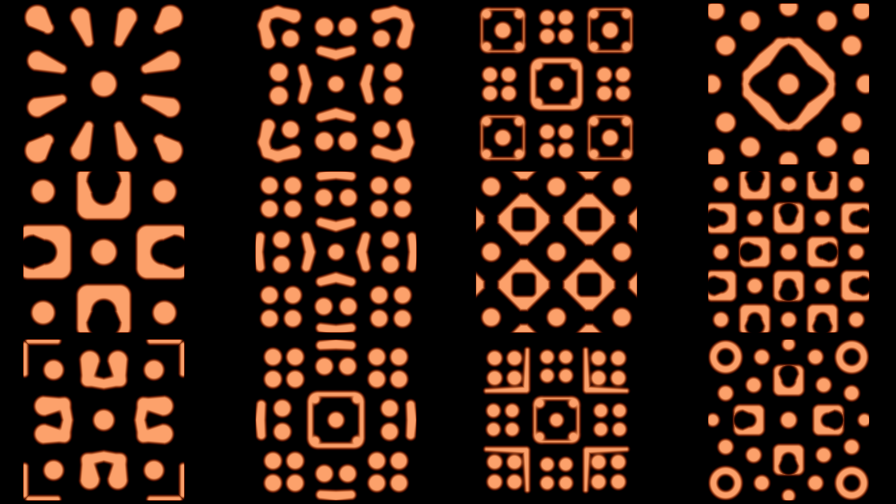
A WebGL 2 fragment shader for this pattern:

```glsl
#version 300 es
precision highp float;
// Twelve square panels, four across and three down, of glowing reaction-diffusion
// spots on black. Each panel is folded to one eighth by mirror symmetry, then its
// blobs, arcs and rings are joined as smooth distance functions.
#define UNITS 432.0    // canvas height in pattern units
#define CELL vec2(192.0, 144.0)
#define HALF 69.0      // half width of a panel
#define CENTRES vec4(89.0, 288.0, 477.0, 676.0)
#define BLEND 2.5      // softness of joins
#define EDGE 2.0       // half width of the glowing rim
#define GLOW vec3(0.99, 0.63, 0.42)
#define FALLOFF vec3(1.0, 1.7, 2.5)

uniform vec2 u_resolution;
out vec4 fragColor;

const float CORE[12] = float[12](11., 7., 6., 9., 11., 7., 8., 7., 9., 7., 6., 7.);

float join(float a, float b) {
  float h = max(BLEND - abs(a - b), 0.0) / BLEND;
  return min(a, b) - h * h * BLEND * 0.25;
}

float blob(vec2 p, float x, float y, float r) { return length(p - vec2(x, y)) - r; }

// Capsule whose radius runs from ra to rb
float taper(vec2 p, vec2 a, vec2 b, float ra, float rb) {
  vec2 ab = b - a;
  float h = clamp(dot(p - a, ab) / dot(ab, ab), 0.0, 1.0);
  return length(p - a - ab * h) - mix(ra, rb, h);
}

float roundBox(vec2 p, float s, float r) {
  vec2 q = abs(p) - s + r;
  return length(max(q, 0.0)) + min(max(q.x, q.y), 0.0) - r;
}

// Thin square ring with swollen corners
float frame(vec2 p, vec2 c, float s, float w) {
  vec2 q = abs(p - c);
  return join(abs(roundBox(q, s, 7.0)) - w, blob(q, s - 4.0, s - 4.0, 4.5));
}

// Rounded block with a keyhole opening outward
float shoe(vec2 p, vec2 c, float s) {
  float hole = taper(p, c, c + vec2(0.4 * s, 0.0), 0.45 * s, 0.62 * s);
  return max(roundBox(p - c, s, 0.4 * s), -hole);
}

// Three spots of a corner group; its fourth is the mirror image
float quad(vec2 p, float lo, float hi, float r) {
  return min(blob(p, hi, lo, r), min(blob(p, lo, lo, r), blob(p, hi, hi, r)));
}

// Bowed bar across the axis, from its middle to its end
float bow(vec2 p, float mid, float end) {
  return taper(p, vec2(mid, 0), vec2(end, 13), 4.5, 4.0);
}

// Round spots and diamond rings on a square lattice
float lattice(vec2 p) {
  vec2 q = abs(mod(p + 28.0, 56.0) - 28.0), e = 28.0 - q;
  float diamond = max((e.x + e.y - 25.0) * 0.707, max(e.x, e.y) - 22.0);
  return min(length(q) - 8.0, max(diamond, -roundBox(e, 10.0, 4.0)));
}

float motif(int id, vec2 p) {
  float d = length(p) - CORE[id];
  if (id == 0) {
    d = join(d, taper(p, vec2(36, 13), vec2(57, 20), 4.0, 8.5));
    d = join(d, taper(p, vec2(48, 48), vec2(57, 57), 5.0, 10.5));
  } else if (id == 1) {
    d = join(d, min(bow(p, 25.0, 28.5), blob(p, 49.0, 10.0, 8.0)));
    d = join(d, blob(p, 39.0, 39.0, 7.5));
    d = join(d, taper(p, vec2(58, 36), vec2(62, 50), 6.0, 4.5));
    d = join(d, taper(p, vec2(62, 50), vec2(59, 59), 4.5, 5.0));
  } else if (id == 2) {
    d = join(d, frame(p, vec2(0), 20.0, 2.5));
    d = join(d, min(blob(p, 41.0, 8.0, 6.5), blob(p, 57.0, 8.0, 6.5)));
    d = join(d, min(blob(p, 46.0, 46.0, 7.0), frame(p, vec2(46), 18.0, 1.0)));
  } else if (id == 3) {
    d = join(d, taper(p, vec2(37, 0), vec2(35, 8), 3.0, 4.0));
    d = join(d, taper(p, vec2(35, 8), vec2(21, 21), 4.0, 6.5));
    d = join(d, min(blob(p, 54.0, 33.0, 8.5), blob(p, 66.0, 0.0, 8.0)));
    d = join(d, blob(p, 63.0, 63.0, 8.0));
  } else if (id == 4) {
    d = join(d, min(shoe(p, vec2(51, 0), 23.0), blob(p, 52.0, 52.0, 10.0)));
  } else if (id == 5) {
    d = join(d, min(bow(p, 22.0, 25.5), blob(p, 46.7, 10.5, 7.5)));
    d = join(d, min(quad(p, 37.0, 57.0, 7.5), bow(p, 67.0, 65.0)));
  } else if (id == 6) {
    d = lattice(p);
  } else if (id == 7) {
    d = join(d, min(shoe(p, vec2(29, 0), 13.0), shoe(p, vec2(58, 29), 13.0)));
    d = join(d, min(blob(p, 58.0, 0.0, 6.5), quad(p, 29.0, 58.0, 6.5) + step(p.y + 14.0, p.x) * 20.0));
  } else if (id == 8) {
    d = join(d, taper(p, vec2(31, 0), vec2(34, 14), 4.5, 5.0));
    d = join(d, taper(p, vec2(34, 14), vec2(51, 12), 5.0, 8.5));
    d = join(d, min(blob(p, 43.0, 43.0, 8.5), taper(p, vec2(68, 40), vec2(68, 64), 3.0, 3.0)));
  } else if (id == 9) {
    d = join(d, min(frame(p, vec2(0), 22.0, 2.5), blob(p, 46.0, 10.0, 7.5)));
    d = join(d, min(quad(p, 35.0, 54.0, 7.5), bow(p, 65.0, 64.0)));
  } else if (id == 10) {
    d = join(d, min(frame(p, vec2(0), 18.5, 1.5), quad(p, 36.0, 53.0, 6.5)));
    d = join(d, min(blob(p, 38.0, 8.0, 6.0), blob(p, 54.0, 8.0, 6.0)));
    d = join(d, taper(p, vec2(26, 26), vec2(60, 25), 3.0, 2.0));
  } else {
    d = join(d, min(shoe(p, vec2(34, 0), 13.0), abs(blob(p, 54.0, 54.0, 10.5)) - 3.5));
    d = join(d, min(blob(p, 54.0, 23.0, 6.5), blob(p, 30.0, 30.0, 6.5)));
    d = join(d, blob(p, 65.0, 0.0, 5.5));
  }
  return d;
}

void main() {
  vec2 uv = gl_FragCoord.xy / u_resolution * vec2(4.0 * CELL.x, UNITS);
  ivec2 cell = clamp(ivec2(uv / CELL), ivec2(0), ivec2(3, 2));
  vec2 p = abs(uv - vec2(CENTRES[cell.x], (float(cell.y) + 0.5) * CELL.y));
  vec2 folded = vec2(max(p.x, p.y), min(p.x, p.y));
  float d = motif((2 - cell.y) * 4 + cell.x, folded);
  float heat = smoothstep(EDGE, -EDGE, d) * smoothstep(0.7, -0.7, folded.x - HALF);
  fragColor = vec4(GLOW * pow(vec3(heat), FALLOFF), 1.0);
}
```
